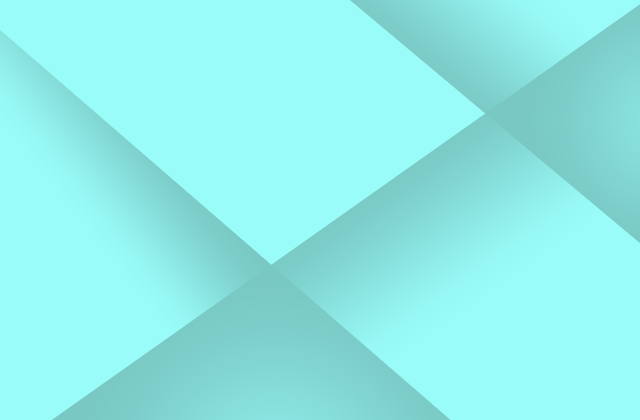
Write a Shadertoy shader that draws this background.

```glsl
// Draws pale aqua folded panels with soft shadows, split by three crossing diagonals.

const vec3 LIGHT_AQUA = vec3(0.602, 0.990, 0.976);
const vec3 SHADOW_TEAL = vec3(0.475, 0.785, 0.769);

// Fold lines, as end points in units of the canvas height
const vec2 RISING_START = vec2(0.123, 0.000);
const vec2 RISING_END = vec2(1.524, 0.990);
const vec2 LEFT_START = vec2(0.000, 0.929);
const vec2 LEFT_END = vec2(1.073, 0.000);
const vec2 RIGHT_START = vec2(0.833, 1.000);
const vec2 RIGHT_END = vec2(1.524, 0.421);

// Direction and extent of the left panel's fade
const vec2 LEFT_FADE_ORIGIN = vec2(0.0, 0.683);
const vec2 LEFT_FADE_DIRECTION = vec2(0.781, 0.625);
const float LEFT_FADE_LENGTH = 0.31;

const float CENTRE_FADE_LENGTH = 0.38;
const float CORNER_FADE_LENGTH = 0.33;
const float FADE_OVERLAP = 0.05;

// Glows in the two shaded triangles: centre, radius, strength
const vec4 BOTTOM_GLOW = vec4(0.655, -0.150, 0.50, 0.65);
const vec4 SIDE_GLOW = vec4(1.587, 0.712, 0.34, 0.50);

// Signed distance to a line, positive above it when it runs rightward
float lineDistance(vec2 p, vec2 start, vec2 end) {
    vec2 along = normalize(end - start);
    return dot(p - start, vec2(-along.y, along.x));
}

float glow(vec2 p, vec4 g) {
    return g.w * (1.0 - smoothstep(0.0, g.z, distance(p, g.xy)));
}

float coverage(float signedDistance) {
    return clamp(signedDistance * iResolution.y + 0.5, 0.0, 1.0);
}

void mainImage(out vec4 fragColor, in vec2 fragCoord) {
    vec2 p = fragCoord / iResolution.y;
    p.x *= (RISING_END.x * iResolution.y) / iResolution.x;

    float rising = lineDistance(p, RISING_START, RISING_END);
    float left = lineDistance(p, LEFT_START, LEFT_END);
    float right = lineDistance(p, RIGHT_START, RIGHT_END);

    // Brightness of each panel
    float leftFade = dot(p - LEFT_FADE_ORIGIN, LEFT_FADE_DIRECTION);
    float leftPanel = 1.0 - smoothstep(0.0, LEFT_FADE_LENGTH, leftFade);
    float cornerPanel = smoothstep(-FADE_OVERLAP, CORNER_FADE_LENGTH, right);
    float centrePanel = smoothstep(-FADE_OVERLAP, CENTRE_FADE_LENGTH, -rising);
    float bottomPanel = glow(p, BOTTOM_GLOW);
    float sidePanel = glow(p, SIDE_GLOW);

    // Join the panels across the folds
    float pastLeft = coverage(left);
    float pastRight = coverage(right);
    float upper = mix(mix(leftPanel, 1.0, pastLeft), cornerPanel, pastRight);
    float lower = mix(mix(bottomPanel, centrePanel, pastLeft), sidePanel, pastRight);
    float brightness = mix(lower, upper, coverage(rising));

    fragColor = vec4(mix(SHADOW_TEAL, LIGHT_AQUA, brightness), 1.0);
}
```
